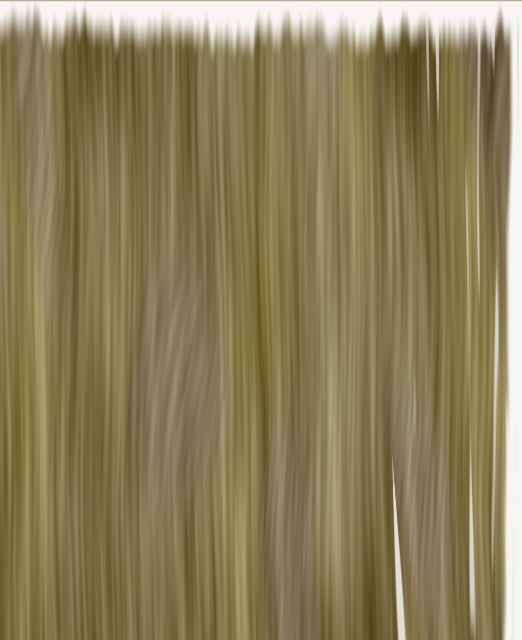
Give the GLSL for this texture, as a Shadertoy shader.

```glsl
// A curtain of straight olive-blond hair hanging on a pale backdrop.
// Stretched gradient noise at several widths gives locks, wisps and fibres;
// ragged coverage masks fray the roots and right side and open thin gaps.

const vec3 DARK_HAIR  = vec3(0.385, 0.325, 0.165);
const vec3 LIGHT_HAIR = vec3(0.605, 0.560, 0.405);
const vec3 ASH_TINT   = vec3(0.010, 0.002, 0.055);
const vec3 GOLD_TINT  = vec3(0.015, 0.008, -0.030);
const vec3 BACKDROP   = vec3(0.970, 0.962, 0.952);
const vec3 RULE_COLOR = vec3(0.700, 0.680, 0.600);

const float MEAN_TONE    = 0.60;
const float LOCK_FREQ    = 13.0;   // cycles per canvas height
const float WISP_FREQ    = 42.0;
const float FIBRE_FREQ   = 125.0;
const float SLANT        = 0.13;   // lean of the crossing fibres
const float ROOT_LINE    = 0.948;
const float SIDE_LINE    = 0.983;
const float GAP_START    = 0.70;   // thinning begins right of here

vec2 gradientAt(vec2 cell) {
    float h = fract(sin(dot(cell, vec2(127.1, 311.7))) * 43758.545);
    return vec2(cos(h * 6.2832), sin(h * 6.2832));
}

float gradientNoise(vec2 p) {
    vec2 i = floor(p), f = fract(p);
    vec2 w = f * f * f * (f * (f * 6.0 - 15.0) + 10.0);
    float a = dot(gradientAt(i), f);
    float b = dot(gradientAt(i + vec2(1, 0)), f - vec2(1, 0));
    float c = dot(gradientAt(i + vec2(0, 1)), f - vec2(0, 1));
    float d = dot(gradientAt(i + vec2(1, 1)), f - vec2(1, 1));
    return mix(mix(a, b, w.x), mix(c, d, w.x), w.y);
}

// Vertical streaks; staggering the rows avoids horizontal bands.
float streaks(vec2 p, float across, float along, float seed) {
    float x = p.x * across + seed;
    return gradientNoise(vec2(x, p.y * along + x * 0.37 + seed));
}

// Tone of the hair: 0 is dark, 1 is light; ash returns the grey patches.
float hairTone(vec2 p, out float ash) {
    vec2 q = p;
    q.x += 0.010 * gradientNoise(vec2(p.x * 7.0, p.y * 2.2));
    float low = 1.0 - smoothstep(0.0, 0.55, p.y);

    float locks  = streaks(q, LOCK_FREQ, 1.3, 3.7);
    float wisps  = streaks(q, WISP_FREQ, 1.6, 17.3);
    float fibres = streaks(q, FIBRE_FREQ, 3.0, 41.9)
                 + 0.5 * streaks(q, FIBRE_FREQ * 1.7, 5.0, 67.1);

    // Patches where fine fibres cross at an angle.
    float patches = streaks(q, 6.5, 1.5, 8.2);
    ash = smoothstep(0.05, 0.38, patches);
    float lean = SLANT * (0.7 + 0.3 * sin(p.x * 23.0));
    vec2 leaning = vec2(q.x - lean * p.y, p.y);
    float crossing = streaks(leaning, FIBRE_FREQ, 5.0, 29.4)
                   + 0.5 * streaks(leaning, FIBRE_FREQ * 1.6, 7.0, 53.8);

    float tone = MEAN_TONE + 0.55 * locks + (0.45 + 0.35 * low) * wisps;
    tone += 0.62 * mix(fibres, crossing, 0.75 * ash);

    // Shaded roots in broad clumps, and darker tips.
    float clump = smoothstep(-0.15, 0.3, streaks(q, 6.0, 0.6, 12.6));
    tone -= 0.42 * clump * smoothstep(0.68, 0.93, p.y);
    tone -= 0.20 * (1.0 - smoothstep(0.0, 0.22, p.y));
    return tone;
}

// Frayed upper and right borders.
float borderCover(vec2 uv, vec2 p) {
    float tuft = gradientNoise(vec2(p.x * 9.0, 2.3));
    float spike = gradientNoise(vec2(p.x * 48.0, 5.1))
                + 0.8 * gradientNoise(vec2(p.x * 125.0, 9.6));
    float root = ROOT_LINE + 0.020 * tuft + 0.032 * spike;
    float cover = 1.0 - smoothstep(root - 0.032, root + 0.030, uv.y);

    float side = SIDE_LINE - 0.016 * (1.0 - uv.y)
               + 0.008 * gradientNoise(vec2(3.1, uv.y * 4.0));
    float inside = 1.0 - smoothstep(side - 0.008, side + 0.004, uv.x);
    float stray = smoothstep(0.12, 0.4, streaks(p, 110.0, 1.2, 73.5));
    stray *= 0.4 * (1.0 - smoothstep(side, side + 0.022, uv.x));
    return cover * max(inside, stray);
}

// Narrow openings between strands, mostly on the right.
float gapOpening(vec2 uv, vec2 p) {
    float zone = smoothstep(GAP_START, 0.86, uv.x);
    float nearRoot = smoothstep(0.72, 0.9, uv.y);
    float limit = mix(0.62, 0.30, zone) - 0.10 * nearRoot * zone;
    float slit = streaks(p, 78.0, 2.3, 91.2);
    float opening = 0.75 * zone * smoothstep(limit, limit + 0.20, slit);

    // One long parting that narrows upward.
    float halfWidth = 0.0085 * (1.0 - smoothstep(0.02, 0.32, uv.y));
    float offset = abs(uv.x - 0.770 + 0.065 * uv.y);
    float parting = 1.0 - smoothstep(halfWidth * 0.5, halfWidth + 0.001, offset);
    parting *= 1.0 - smoothstep(0.22, 0.32, uv.y);
    return max(opening, 0.85 * parting);
}

void mainImage(out vec4 fragColor, in vec2 fragCoord) {
    vec2 uv = fragCoord / iResolution.xy;
    vec2 p = fragCoord / iResolution.y;

    float ash;
    float tone = hairTone(p, ash);
    vec3 hair = mix(DARK_HAIR, LIGHT_HAIR, clamp(tone, -0.35, 1.35));
    hair += mix(GOLD_TINT * smoothstep(0.0, 0.4, streaks(p, 9.0, 1.2, 36.1)), ASH_TINT, ash);

    float cover = borderCover(uv, p) * (1.0 - gapOpening(uv, p));
    vec3 color = mix(BACKDROP, hair, cover);
    color = mix(color, RULE_COLOR, smoothstep(0.997, 0.999, uv.y));
    fragColor = vec4(color, 1.0);
}
```
